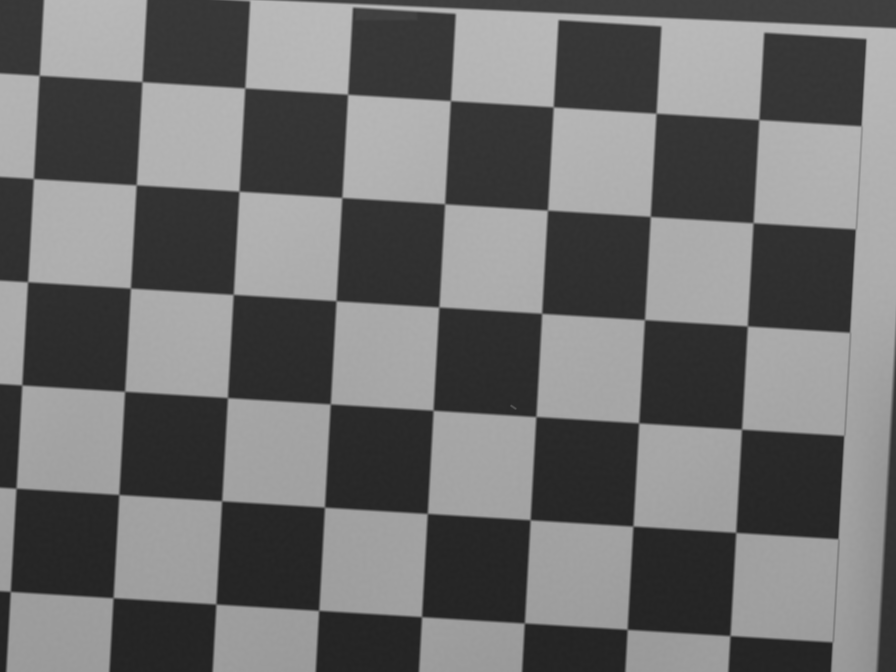
Reproduce this pattern procedurally as a Shadertoy shader.

```glsl
// A slightly tilted grey checkerboard printed on paper, with soft light and faint wear.
#define STEP_ACROSS vec2(0.1530, 0.0094)
#define STEP_DOWN vec2(-0.0086, 0.1536)
#define FIRST_CORNER vec2(0.0590, 0.1128)
#define LAST_COLUMN 8.0
#define TOP_CUT -0.845
#define EDGE_BLUR 0.020
#define PAPER_TONE vec2(0.725, 0.605)
#define INK_TONE vec2(0.222, 0.145)
#define TABLE_TONE 0.25
#define WRINKLE 0.022
#define GRAIN 0.012

vec2 hashGradient(vec2 cell) {
    vec2 h = vec2(dot(cell, vec2(127.1, 311.7)), dot(cell, vec2(269.5, 183.3)));
    return 2.0 * fract(sin(h) * 43758.5) - 1.0;
}

float gradientNoise(vec2 p) {
    vec2 i = floor(p), f = fract(p);
    vec2 w = f * f * f * (f * (f * 6.0 - 15.0) + 10.0);
    vec2 e = vec2(0.0, 1.0);
    float a = dot(hashGradient(i), f);
    float b = dot(hashGradient(i + e.yx), f - e.yx);
    float c = dot(hashGradient(i + e.xy), f - e.xy);
    float d = dot(hashGradient(i + e.yy), f - e.yy);
    return mix(mix(a, b, w.x), mix(c, d, w.x), w.y);
}

// Coverage of the positive side of a signed distance.
float inside(float d, float blur) {
    return smoothstep(-blur, blur, d);
}

// Signed distance to the nearest grid line; the sign flips every cell.
vec2 alternate(vec2 c) {
    vec2 t = abs(fract(c * 0.5 + 0.25) - 0.5);
    return 0.5 - 2.0 * t;
}

float boxDistance(vec2 p, vec2 halfSize) {
    vec2 q = abs(p) - halfSize;
    return length(max(q, 0.0)) + min(max(q.x, q.y), 0.0);
}

float segmentDistance(vec2 p, vec2 a, vec2 b) {
    vec2 d = b - a;
    return length(p - a - d * clamp(dot(p - a, d) / dot(d, d), 0.0, 1.0));
}

void mainImage(out vec4 fragColor, in vec2 fragCoord) {
    // Height is one unit; y runs down from the top.
    vec2 p = fragCoord / iResolution.y;
    p.y = 1.0 - p.y;
    float blur = max(EDGE_BLUR, 5.0 / iResolution.y);

    // Tilted checker grid with a trimmed top row and right margin.
    vec2 c = inverse(mat2(STEP_ACROSS, STEP_DOWN)) * (p - FIRST_CORNER);
    vec2 s = 2.0 * smoothstep(-blur, blur, alternate(c)) - 1.0;
    float ink = 0.5 + 0.5 * s.x * s.y;
    ink *= inside(LAST_COLUMN - c.x, blur) * inside(c.y - TOP_CUT, blur);

    // Light falls off downward; the sheet has gentle wrinkles.
    float paper = mix(PAPER_TONE.x, PAPER_TONE.y, p.y);
    float dark = mix(INK_TONE.x, INK_TONE.y, smoothstep(-0.1, 1.0, p.y));
    paper += WRINKLE * gradientNoise(p * vec2(5.0, 3.0) + p.yx * 1.5);
    paper -= 0.07 * smoothstep(1.24, 1.34, p.x) * smoothstep(0.4, 0.75, p.y);
    float tone = mix(paper, dark, ink);

    // Strip of clear tape and a small scratch.
    float tape = inside(-boxDistance(p - vec2(0.575, 0.020), vec2(0.046, 0.010)), 0.003);
    tone += 0.035 * tape * ink;
    float scratch = segmentDistance(p, vec2(0.761, 0.604), vec2(0.767, 0.608));
    tone += 0.16 * (1.0 - smoothstep(0.0, 0.003, scratch));

    // Table beyond the upper and right edges of the sheet.
    float topEdge = p.y - 0.042 + (1.333 - p.x) * 0.045;
    float rightEdge = 1.333 - 0.056 * (p.y - 0.503) - p.x;
    float sheet = inside(topEdge, 0.003) * inside(rightEdge, 0.004);
    float table = TABLE_TONE - 0.06 * p.y;
    tone = mix(table, tone, sheet);

    // Fine grain.
    tone += GRAIN * gradientNoise(p * 130.0);
    fragColor = vec4(vec3(tone), 1.0);
}
```
